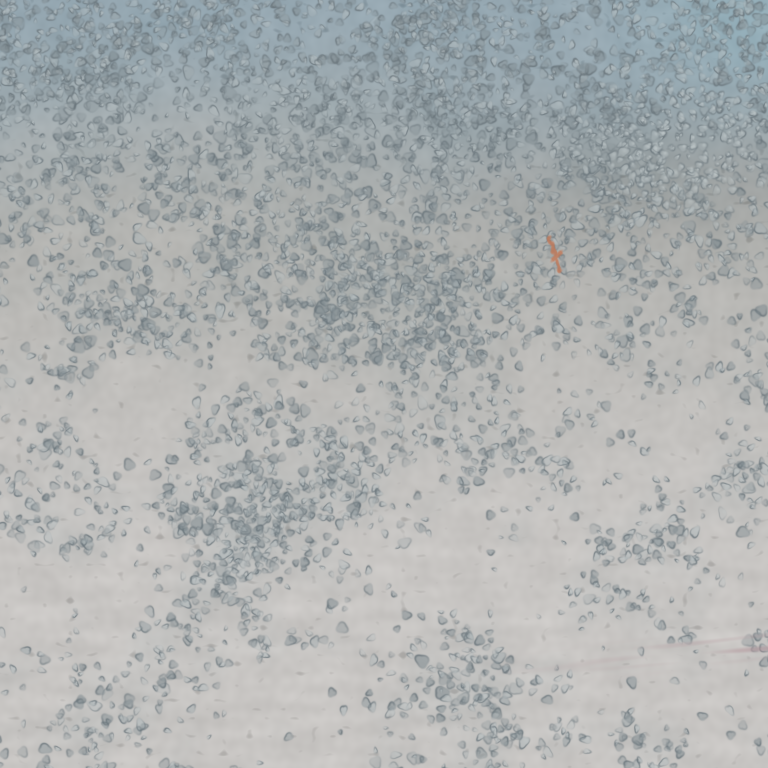
A Shadertoy shader for this texture:

```glsl
const vec3 PLASTER   = vec3(0.785, 0.775, 0.765);
const vec3 WARM_GREY = vec3(0.715, 0.712, 0.698);
const vec3 BLUE_GREY = vec3(0.610, 0.675, 0.712);
const vec3 CYAN_HAZE = vec3(0.610, 0.715, 0.755);
const vec3 RIM_DARK  = vec3(0.400, 0.445, 0.470);
const vec3 FILL_DARK = vec3(0.505, 0.550, 0.570);
const vec3 FILL_PALE = vec3(0.690, 0.725, 0.735);
const vec3 GLINT     = vec3(0.820, 0.850, 0.850);
const vec3 RUST      = vec3(0.760, 0.470, 0.340);
const vec3 PINK      = vec3(0.700, 0.590, 0.610);

const int   LAYERS      = 5;
const float CELLS       = 46.0;   // grain cells across, first layer
const float CELLS_STEP  = 8.0;    // extra cells per layer
const float RIM_WIDTH   = 0.0017;
const float SOFTNESS    = 0.0019;
const float MAX_DENSITY = 0.80;

vec3 hash3(vec2 p) {
    vec3 q = fract(p.xyx * vec3(0.1031, 0.1030, 0.0973));
    q += dot(q, q.yxz + 33.33);
    return fract((q.xxy + q.yzz) * q.zyx);
}

float cornerSlope(vec2 cell, vec2 offset) {
    float a = 6.2832 * hash3(cell + 71.0).x;
    return dot(vec2(cos(a), sin(a)), offset);
}

float gradientNoise(vec2 p) {
    vec2 i = floor(p), f = fract(p);
    vec2 u = f * f * f * (f * (f * 6.0 - 15.0) + 10.0);
    vec2 e = vec2(1.0, 0.0);
    return mix(mix(cornerSlope(i, f), cornerSlope(i + e, f - e), u.x),
               mix(cornerSlope(i + e.yx, f - e.yx), cornerSlope(i + 1.0, f - 1.0), u.x), u.y);
}

float blob(vec2 p, vec2 center, vec2 size) {
    vec2 q = (p - center) / size;
    return exp(-dot(q, q));
}

float segment(vec2 p, vec2 a, vec2 b) {
    vec2 ab = b - a;
    return length(p - a - ab * clamp(dot(p - a, ab) / dot(ab, ab), 0.0, 1.0));
}

// Chance of a grain at p: clustered, thicker towards the top
float grainDensity(vec2 p) {
    float d = 0.10 + 0.36 * smoothstep(0.42, 0.95, p.y);
    d += 0.62 * blob(p, vec2(0.34, 0.34), vec2(0.12, 0.08));
    d += 0.38 * blob(p, vec2(0.45, 0.63), vec2(0.17, 0.16));
    d += 0.34 * blob(p, vec2(0.86, 0.80), vec2(0.15, 0.09));
    d -= 0.22 * blob(p, vec2(0.16, 0.49), vec2(0.13, 0.08));
    d += 0.50 * gradientNoise(p * 6.0 + 3.0) + 0.45 * gradientNoise(p * 15.0);
    return clamp(d, 0.015, MAX_DENSITY);
}

vec3 background(vec2 p) {
    float drift = 0.06 * gradientNoise(p * 3.0 + 9.0);
    float h = p.y + drift;
    vec3 col = mix(PLASTER, WARM_GREY, smoothstep(0.25, 0.78, h));
    col = mix(col, BLUE_GREY, smoothstep(0.66, 0.99, h));
    col = mix(col, CYAN_HAZE, 0.8 * blob(p, vec2(1.0, 0.98), vec2(0.16, 0.10)));
    col *= 1.0 - 0.07 * blob(p, vec2(0.85, 0.76), vec2(0.26, 0.09));
    // Mottling and faint brushed streaks
    float low = 1.0 - smoothstep(0.15, 0.5, p.y);
    col += 0.022 * gradientNoise(p * 22.0) + 0.022 * gradientNoise(p * 75.0);
    col += 0.035 * low * gradientNoise(p * vec2(9.0, 55.0));
    float specks = smoothstep(0.34, 0.62, gradientNoise(p * vec2(60.0, 85.0) + 5.0));
    return col - 0.10 * specks;
}

// Blend one bubble-like grain over the colour
vec3 drawGrain(vec3 col, vec2 q, float radius, vec3 rnd, float pale) {
    float a = 6.2832 * rnd.x;
    vec2 dir = vec2(cos(a), sin(a));
    vec2 r = vec2(dot(q, dir), dot(q, vec2(-dir.y, dir.x)));
    r.y *= 1.0 + 0.65 * rnd.y;
    float angle = atan(r.y, r.x);
    float d = length(r) - radius * (1.0 + 0.13 * sin(3.0 * angle + 40.0 * rnd.z));
    float strength = mix(0.35, 0.92, rnd.z);
    float inside = 1.0 - smoothstep(-SOFTNESS, SOFTNESS, d);
    float rim = exp(-d * d / (RIM_WIDTH * RIM_WIDTH));
    float arc = 0.55 + 0.45 * sin(angle + 6.2832 * rnd.y);
    vec3 fill = mix(FILL_DARK, FILL_PALE, smoothstep(0.25, 0.75, rnd.y + pale));
    col = mix(col, fill, 0.62 * inside * strength);
    col = mix(col, RIM_DARK, 0.78 * rim * arc * strength);
    float glint = exp(-dot(q - 0.3 * radius, q - 0.3 * radius) / (radius * radius * 0.22));
    return mix(col, GLINT, glint * (0.12 + 0.4 * pale) * step(0.6, rnd.y + pale));
}

vec3 scatterGrains(vec3 col, vec2 p) {
    for (int layer = 0; layer < LAYERS; layer++) {
        float cells = CELLS + CELLS_STEP * float(layer);
        vec2 shift = vec2(0.37, 0.61) * float(layer);
        vec2 home = floor(p * cells + shift);
        for (int k = 0; k < 9; k++) {
            vec2 cell = home + vec2(k % 3 - 1, k / 3 - 1);
            vec3 place = hash3(cell + 131.0 * float(layer + 1));
            vec2 center = (cell + 0.1 + 0.8 * place.xy - shift) / cells;
            if (place.z > grainDensity(center)) continue;
            vec3 rnd = hash3(cell + 257.0 * float(layer + 1));
            float radius = mix(0.17, 0.43, fract(rnd.x * 7.0 + rnd.y)) / cells;
            float pale = 0.6 * blob(center, vec2(0.88, 0.80), vec2(0.12, 0.09));
            col = drawGrain(col, p - center, radius, rnd, pale);
        }
    }
    return col;
}

// Small rust fleck and a pink scrape near the right edge
vec3 drawStains(vec3 col, vec2 p) {
    vec2 w = p + 0.003 * gradientNoise(p * 120.0);
    vec2 knee = vec2(0.723, 0.668);
    float d = min(segment(w, vec2(0.715, 0.690), knee), segment(w, knee, vec2(0.729, 0.648)));
    d = min(d, segment(w, vec2(0.731, 0.672), vec2(0.719, 0.661)));
    col = mix(col, RUST, 0.8 * (1.0 - smoothstep(0.001, 0.0045, d)));
    float along = smoothstep(0.60, 1.0, p.x);
    float across = exp(-pow((p.y - 0.125 - 0.09 * (p.x - 0.6)) / 0.016, 2.0));
    float streak = smoothstep(-0.15, 0.45, gradientNoise(vec2(p.x * 6.0, (p.y - 0.09 * p.x) * 100.0)));
    return mix(col, PINK, 0.7 * along * across * streak);
}

void mainImage(out vec4 fragColor, in vec2 fragCoord) {
    vec2 p = fragCoord / iResolution.xy;
    vec3 col = background(p);
    col *= mix(vec3(1.0), vec3(0.91, 0.94, 0.95), grainDensity(p));
    col = scatterGrains(col, p);
    col = drawStains(col, p);
    fragColor = vec4(clamp(col, 0.0, 1.0), 1.0);
}
```
